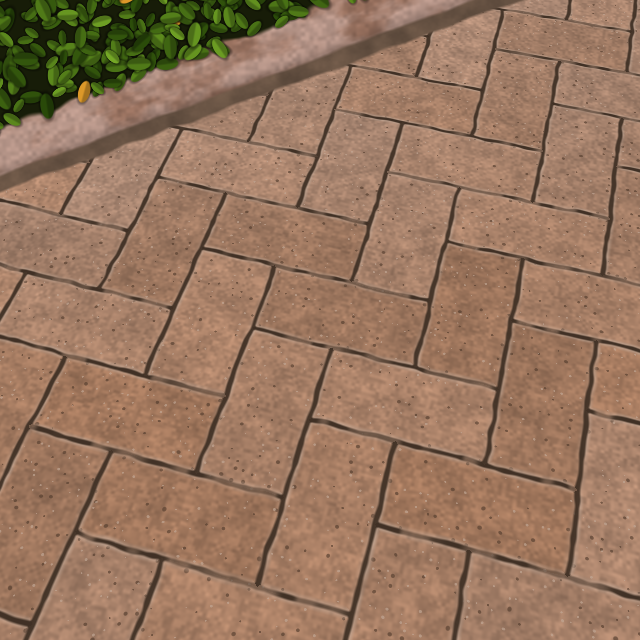
Give the GLSL for this texture, as a three.js fragment shader.

```glsl
varying vec2 vUv;

// Perspective rows: paving coordinates to canvas coordinates
const vec3 ROW_X = vec3(0.1167, 0.0588, 0.3932);
const vec3 ROW_Y = vec3(-0.0382, 0.1270, 0.4883);
const vec3 ROW_W = vec3(-0.0157, 0.0502, 1.0);

// Paving, in units of one brick width
const float JOINT_HALF = 0.027;
const float CORNER_RADIUS = 0.05;
const float RIM_WIDTH = 0.055;
const float EDGE_SOFT = 0.016;
const vec3 BRICK_WARM = vec3(0.625, 0.460, 0.355);
const vec3 BRICK_PALE = vec3(0.665, 0.530, 0.450);
const vec3 RIM_COLOR = vec3(0.76, 0.66, 0.59);
const vec3 JOINT_COLOR = vec3(0.25, 0.19, 0.145);
const vec3 PIT_COLOR = vec3(0.33, 0.24, 0.18);

// Curb lines as height at the left side and slope
const vec2 GUTTER_LINE = vec2(0.7135, 0.368);
const vec2 GRASS_LINE = vec2(0.797, 0.385);
const float GUTTER_HALF = 0.0125;
const vec3 GUTTER_COLOR = vec3(0.40, 0.32, 0.26);
const vec3 CURB_PINK = vec3(0.72, 0.59, 0.54);
const vec3 CURB_BROWN = vec3(0.58, 0.43, 0.36);

// Foliage
const int LEAF_LAYERS = 5;
const float LEAF_CELLS = 31.0;
const vec2 LEAF_SIZE = vec2(0.020, 0.0105);
const vec3 SOIL_COLOR = vec3(0.09, 0.11, 0.03);
const vec3 LEAF_DARK = vec3(0.14, 0.25, 0.03);
const vec3 LEAF_LIGHT = vec3(0.42, 0.60, 0.14);
const vec3 LEAF_DRY = vec3(0.75, 0.52, 0.14);

float hash(vec2 p) {
  return fract(sin(dot(p, vec2(127.1, 311.7))) * 43758.5453);
}

float noise(vec2 p) {
  vec2 i = floor(p), f = fract(p);
  f = f * f * (3.0 - 2.0 * f);
  return mix(mix(hash(i), hash(i + vec2(1.0, 0.0)), f.x),
             mix(hash(i + vec2(0.0, 1.0)), hash(i + 1.0), f.x), f.y);
}

float fbm(vec2 p) {
  float sum = 0.0, amplitude = 0.5;
  for (int i = 0; i < 4; i++) {
    sum += amplitude * noise(p);
    p = p * 2.03 + 17.3;
    amplitude *= 0.5;
  }
  return sum / 0.9375;
}

float heightAbove(vec2 p, vec2 line) {
  return (p.y - line.x - line.y * p.x) / sqrt(1.0 + line.y * line.y);
}

// Sparse round spots, one at most in each cell
float spots(vec2 p, float density) {
  vec2 cell = floor(p);
  vec2 center = 0.3 + 0.4 * vec2(hash(cell + 3.1), hash(cell + 8.7));
  float radius = mix(0.1, 0.28, hash(cell + 5.3));
  float shape = 1.0 - smoothstep(radius * 0.5, radius, length(fract(p) - center));
  return shape * step(hash(cell), density);
}

vec3 paving(vec2 uv) {
  vec3 q = cross(ROW_X - uv.x * ROW_W, ROW_Y - uv.y * ROW_W);
  vec2 p = q.xy / q.z;
  p += 0.03 * (vec2(noise(p * 5.0), noise(p * 5.0 + 40.0)) - 0.5);

  // Herringbone: two cells across, then two cells up, along each diagonal
  vec2 cell = floor(p);
  float phase = mod(cell.x + cell.y, 4.0);
  bool across = phase < 2.0;
  vec2 halfSize = across ? vec2(1.0, 0.5) : vec2(0.5, 1.0);
  vec2 corner = cell - (across ? vec2(phase, 0.0) : vec2(0.0, phase - 2.0));
  vec2 local = p - corner - halfSize;
  vec2 inset = halfSize - abs(local);
  float edge = max(min(inset.x, inset.y), CORNER_RADIUS)
             - length(max(CORNER_RADIUS - inset, 0.0));

  // Brick face: tone, mottling, grain, pits and pale grit
  float pale = 0.6 * hash(corner + 0.5) + 0.6 * smoothstep(0.35, 0.85, uv.y - 0.25 * uv.x);
  vec3 color = mix(BRICK_WARM, BRICK_PALE, clamp(pale, 0.0, 1.0));
  color *= 0.95 + 0.10 * hash(corner + 9.5);
  color *= 0.87 + 0.26 * fbm(p * 4.0 + corner * 3.0);
  color *= 0.90 + 0.20 * noise(p * 24.0);
  color = mix(color, PIT_COLOR, 0.65 * spots(p * 9.0, 0.16));
  color = mix(color, RIM_COLOR, 0.65 * spots(p * 13.0 + 6.5, 0.13));

  // Worn pale rim and dark joint, more broken on the lines running across
  bool sideJoint = inset.x < inset.y;
  float wear = noise(p * 6.0 + 21.0);
  float rim = 1.0 - smoothstep(JOINT_HALF, JOINT_HALF + RIM_WIDTH, edge);
  float lit = sideJoint ? (local.x < 0.0 ? 0.6 : 0.2) : 0.55;
  color = mix(color, RIM_COLOR, rim * lit * (0.4 + 0.9 * wear));
  float width = JOINT_HALF * (0.75 + 0.5 * noise(p * 9.0 + 4.0));
  float joint = 1.0 - smoothstep(width - EDGE_SOFT, width + EDGE_SOFT, edge);
  float depth = sideJoint ? 0.95 : mix(0.5, 1.0, smoothstep(0.25, 0.7, wear));
  return mix(color, JOINT_COLOR, joint * depth);
}

vec3 curb(vec2 uv, float height) {
  vec2 along = vec2(uv.x + 0.37 * uv.y, height * 2.5);
  vec3 color = mix(CURB_BROWN, CURB_PINK, smoothstep(0.2, 0.65, fbm(along * 14.0)));
  color *= 0.91 + 0.18 * noise(uv * 150.0);
  return color * mix(0.82, 1.0, smoothstep(0.01, 0.035, height));
}

vec3 foliage(vec2 uv, vec3 ground) {
  float ragged = 0.02 * (noise(uv * 24.0) - 0.5);
  vec3 color = mix(ground, SOIL_COLOR, smoothstep(-0.003, 0.006, heightAbove(uv, GRASS_LINE) + ragged));
  for (int layer = 0; layer < LEAF_LAYERS; layer++) {
    float level = float(layer);
    for (int k = 0; k < 9; k++) {
      vec2 cell = floor(uv * LEAF_CELLS) + vec2(mod(float(k), 3.0), floor(float(k) / 3.0)) - 1.0;
      vec2 seed = cell + level * 37.0;
      vec2 center = (cell + vec2(hash(seed), hash(seed + 4.2))) / LEAF_CELLS;
      float reach = heightAbove(center, GRASS_LINE) + 0.014 * hash(seed + 2.6);
      if (reach < 0.004 || hash(seed + 6.4) > 0.55) continue;
      float angle = 6.2832 * hash(seed + 1.7);
      vec2 d = mat2(cos(angle), sin(angle), -sin(angle), cos(angle)) * (uv - center);
      float r = length(d / (LEAF_SIZE * mix(0.6, 1.1, hash(seed + 7.9))));
      float light = hash(seed + 5.8) * (0.45 + 0.14 * level);
      vec3 leaf = mix(LEAF_DARK, LEAF_LIGHT, light);
      leaf = mix(leaf, LEAF_DRY, step(0.98, hash(seed + 3.3)));
      leaf *= 0.85 + 0.3 * smoothstep(-0.002, 0.002, d.y);
      color = mix(color, color * 0.6, 1.0 - smoothstep(0.9, 1.3, r));
      color = mix(color, leaf, 1.0 - smoothstep(0.82, 1.0, r));
    }
  }
  return color;
}

void main() {
  float height = heightAbove(vUv, GUTTER_LINE) + 0.006 * (noise(vUv * 30.0) - 0.5);
  vec3 color = paving(vUv);
  color = mix(color, curb(vUv, height), smoothstep(-0.002, 0.002, height));
  float gutter = 1.0 - smoothstep(GUTTER_HALF - 0.003, GUTTER_HALF + 0.003, abs(height));
  color = mix(color, GUTTER_COLOR * (0.8 + 0.4 * fbm(vUv * 40.0)), gutter);
  if (heightAbove(vUv, GRASS_LINE) > -0.05) color = foliage(vUv, color);
  gl_FragColor = vec4(color, 1.0);
}
```
